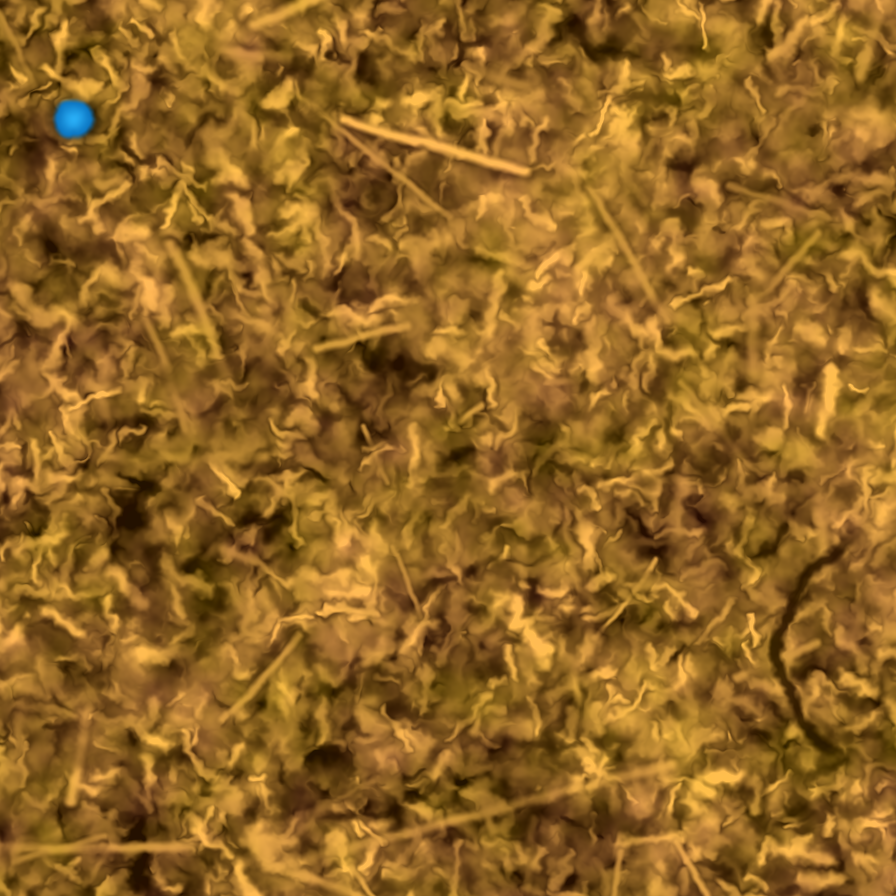
This texture is drawn by a three.js fragment shader. Its source:

```glsl
// Dry straw litter: short tangled fibres, a few long stalks, a dark twig and a blue bead.
varying vec2 vUv;

vec3 hash3(vec2 p) {
  vec3 q = fract(vec3(p.xyx) * vec3(0.1031, 0.1030, 0.0973));
  q += dot(q, q.yxz + 33.33);
  return fract((q.xxy + q.yzz) * q.zyx);
}

float noise(vec2 p) {
  vec2 i = floor(p), f = fract(p);
  f = f * f * (3.0 - 2.0 * f);
  return mix(mix(hash3(i).x, hash3(i + vec2(1.0, 0.0)).x, f.x),
             mix(hash3(i + vec2(0.0, 1.0)).x, hash3(i + 1.0).x, f.x), f.y);
}

float fbm(vec2 p) {
  return 0.55 * noise(p) + 0.3 * noise(p * 2.1 + 7.3) + 0.15 * noise(p * 4.3 + 3.1);
}

float segmentDistance(vec2 p, vec2 a, vec2 b) {
  vec2 ab = b - a;
  return length(p - a - ab * clamp(dot(p - a, ab) / dot(ab, ab), 0.0, 1.0));
}

// Lays one blurred fibre with a dark crevice around it over the tone below.
float layFibre(float tone, float dist, float width, float fibreTone, float strength) {
  float crevice = 1.0 - smoothstep(width * 0.5, width * 2.8, dist);
  float cover = 1.0 - smoothstep(width * 0.1, width * 1.6, dist);
  tone = mix(tone, -0.2, 0.22 * strength * crevice);
  return mix(tone, fibreTone, strength * cover);
}

// Scatters one fibre per cell; range holds the darkest and lightest fibre tone.
float fibreLayer(float tone, vec2 p, float cells, float seed, float width, float density, vec2 range) {
  vec2 g = p * cells + seed * 3.7;
  vec2 home = floor(g);
  for (int j = -1; j <= 1; j++) {
    for (int i = -1; i <= 1; i++) {
      vec2 cell = home + vec2(float(i), float(j));
      vec3 place = hash3(cell + seed * 17.0);
      vec3 look = hash3(cell + seed * 31.0 + 91.0);
      if (look.z > density) continue;
      vec2 q = g - cell - place.xy;
      float angle = 6.2832 * place.z;
      vec2 along = vec2(cos(angle), sin(angle));
      float s = dot(q, along);
      float halfLength = mix(0.2, 0.7, look.x);
      float bend = (fract(look.x * 7.0) - 0.5) * 0.25 * s * s;
      float side = dot(q, vec2(-along.y, along.x)) + bend;
      float dist = length(vec2(max(abs(s) - halfLength, 0.0), side));
      float w = width * mix(0.6, 1.4, fract(look.z * 13.0));
      tone = layFibre(tone, dist, w, mix(range.x, range.y, look.y), 0.85);
    }
  }
  return tone;
}

void main() {
  vec2 uv = vUv;
  vec2 wobble = vec2(fbm(uv * 44.0), fbm(uv * 44.0 + 51.0)) - 0.5;
  vec2 p = uv + 0.024 * wobble;

  // Matted ground, then finer to coarser fibres
  float tone = 0.1 + 0.7 * fbm(uv * 34.0);
  for (int k = 0; k < 5; k++) {
    float layer = float(k);
    tone = fibreLayer(tone, p, 31.0 - 2.2 * layer, layer + 1.0, 0.15, 0.8, vec2(-0.1, 1.15));
  }

  // Flattened patches, crumbs and broad light and shade
  float patchMask = smoothstep(0.5, 0.72, fbm(uv * 9.0 + 20.0));
  tone = mix(tone, 0.45, 0.35 * patchMask);
  tone += 0.5 * (noise(p * 52.0 + 9.0) - 0.5) + 0.12 * (noise(uv * 110.0) - 0.5);
  tone += 0.55 * (fbm(uv * 5.0 + 4.0) - 0.5) + 0.45 * (fbm(uv * 14.0 + 33.0) - 0.5);

  // Long pale stalks, worn in places
  vec2 stalkUv = uv + 0.006 * wobble;
  float before = tone;
  tone = fibreLayer(tone, stalkUv, 9.0, 9.0, 0.045, 0.3, vec2(0.55, 1.0));
  tone = fibreLayer(tone, stalkUv, 6.0, 12.0, 0.033, 0.25, vec2(0.6, 1.0));
  tone = mix(before, tone, 0.3 + 0.7 * smoothstep(0.3, 0.6, noise(uv * 26.0 + 5.0)));
  float stalk = segmentDistance(stalkUv, vec2(0.385, 0.866), vec2(0.586, 0.809));
  tone = layFibre(tone, stalk, 0.006, 1.1, 0.95);
  float stem = segmentDistance(stalkUv, vec2(0.3, 0.03), vec2(0.75, 0.147));
  tone = layFibre(tone, stem, 0.006, 0.95, 0.3 + 0.6 * noise(uv * 20.0));

  // Dark curved twig
  float rise = uv.y - 0.27;
  float twig = abs(p.x - 0.87 - 4.6 * rise * rise) / sqrt(1.0 + 84.6 * rise * rise);
  float twigEnds = smoothstep(0.14, 0.17, uv.y) * (1.0 - smoothstep(0.38, 0.42, uv.y));
  tone = mix(tone, -0.25, 0.85 * twigEnds * (1.0 - smoothstep(0.002, 0.012, twig)));

  // Brown to straw gold, drifting slightly between olive and rose
  tone = clamp(0.45 + 1.12 * (tone - 0.43), -0.32, 1.15);
  vec3 color = mix(vec3(0.33, 0.21, 0.05), vec3(0.92, 0.67, 0.28), tone);
  float hue = fbm(uv * 18.0 + 60.0) - 0.5;
  color += hue * vec3(0.04, -0.04, 0.1);

  // Blue bead
  float bead = length(uv - vec2(0.083, 0.867) + 0.006 * wobble);
  color *= 1.0 - 0.4 * (1.0 - smoothstep(0.02, 0.034, bead));
  vec3 blue = mix(vec3(0.16, 0.68, 0.96), vec3(0.04, 0.45, 0.75), smoothstep(0.0, 0.022, bead));
  color = mix(color, blue, 1.0 - smoothstep(0.017, 0.025, bead));

  gl_FragColor = vec4(clamp(color, 0.0, 1.0), 1.0);
}
```
